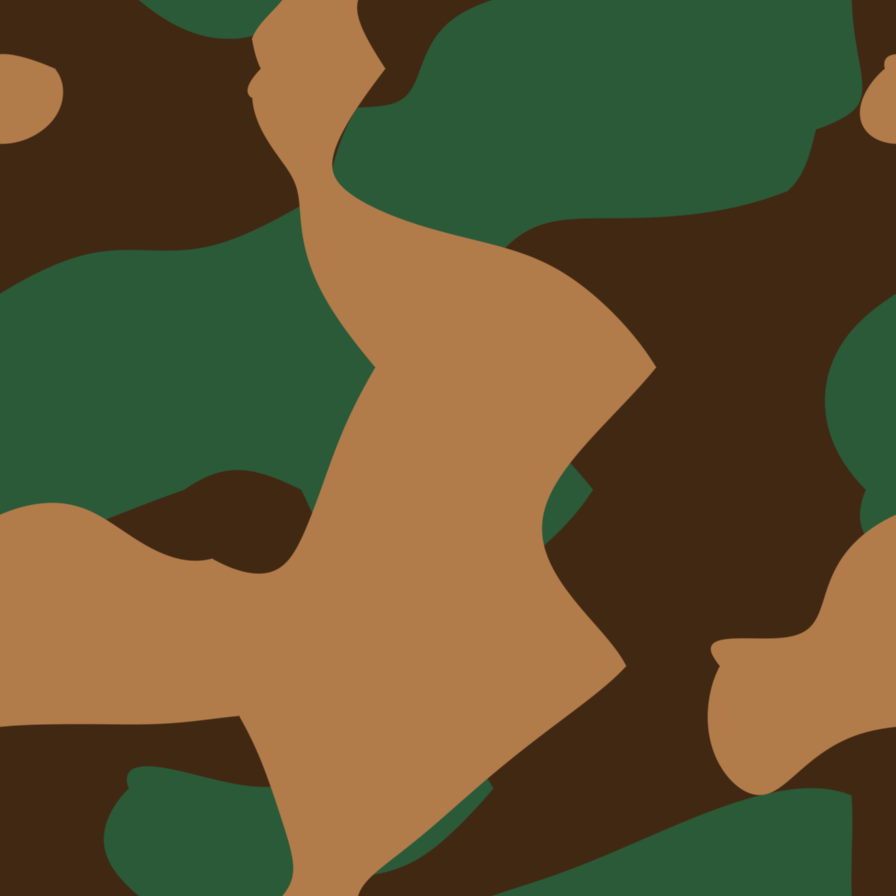
Give the GLSL for this pattern, as a three.js fragment shader.

```glsl
// Woodland camouflage: large tan patches over green patches on dark brown.
varying vec2 vUv;

const float PI = 3.14159265;
const vec3 BROWN = vec3(0.253, 0.158, 0.075);
const vec3 GREEN = vec3(0.167, 0.352, 0.220);
const vec3 TAN = vec3(0.699, 0.482, 0.290);
const float EDGE = 0.0012;    // half width of the smoothed edge
const float SPREAD = 2.15;    // standard deviation of the layered waves

// Shears with rounded crests and sharp creases, which put corners in outlines.
vec2 crease(vec2 p, float depth, float shift) {
  p.x += depth * abs(sin(PI * (3.0 * p.y + shift)));
  p.y += depth * abs(sin(PI * (2.0 * p.x + 1.7 * shift)));
  return p;
}

// Sum of waves in evenly spread directions, with whole cycles per canvas.
float waveRing(vec2 p, float cycles, int count, float seed) {
  float sum = 0.0;
  for (int i = 0; i < 6; i++) {
    if (i >= count) break;
    float n = float(i);
    float angle = PI * n / float(count);
    vec2 wave = floor(cycles * vec2(cos(angle), sin(angle)) + 0.5);
    float phase = 1.7 * n * n + 3.0 * cycles + 2.0 * angle * seed;
    sum += cos(2.0 * PI * dot(wave, p) + phase);
  }
  return sum;
}

// Patch height in standard deviations: broad, medium and fine waves.
float patchField(vec2 p, float seed) {
  vec2 q = crease(p, 0.075, 0.23 + 0.41 * seed);
  float sum = waveRing(q, 1.2, 4, seed)
            + 0.9 * waveRing(q, 2.0, 6, seed)
            + 0.25 * waveRing(q, 3.2, 6, seed);
  return sum / SPREAD;
}

// Coverage above a level, with an edge of even width in canvas units.
float patchMask(vec2 p, float seed, float level) {
  vec2 stepSize = vec2(0.0005, 0.0);
  float height = patchField(p, seed);
  vec2 slope = vec2(patchField(p + stepSize.xy, seed),
                    patchField(p + stepSize.yx, seed)) - height;
  float gradient = max(length(slope) / stepSize.x, 0.5);
  return smoothstep(-EDGE, EDGE, (height - level) / gradient);
}

void main() {
  vec3 color = mix(BROWN, GREEN, patchMask(vUv, 1.0, 0.15));
  color = mix(color, TAN, patchMask(vUv, 0.0, 0.40));
  gl_FragColor = vec4(color, 1.0);
}
```
